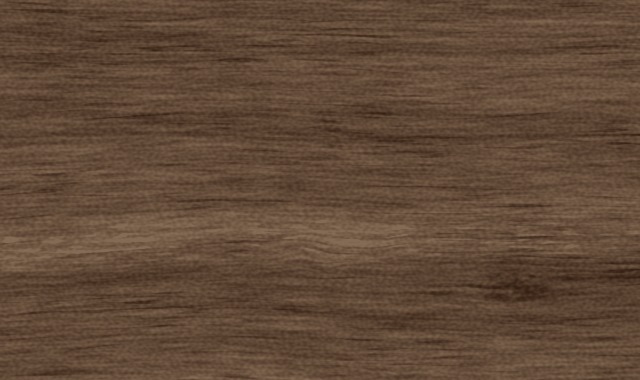
Write a Shadertoy shader that draws this texture.

```glsl
// Palette: average wood and the colour step of one unit of tone
const vec3 WOOD = vec3(0.376, 0.284, 0.213);
const vec3 TONE_STEP = vec3(0.041, 0.039, 0.034);
const float TONE_SHIFT = 0.22;

// Grain frequencies along and across the board, in canvas heights
const vec2 BAND_FREQ = vec2(0.7, 8.0);
const vec2 STREAK_FREQ = vec2(1.3, 31.0);
const vec2 FIBRE_FREQ = vec2(3.2, 83.0);
const vec2 HAIR_FREQ = vec2(11.0, 127.0);
const vec2 LINE_FREQ = vec2(1.5, 27.0);
const vec2 PORE_FREQ = vec2(8.0, 104.0);
const vec2 GLINT_FREQ = vec2(17.0, 98.0);
// Flecks run on a skewed grid so that they do not line up in rows
const mat2 FLECK_GRID = mat2(83.0, -23.0, 37.0, 119.0);

const float BAND_GAIN = 1.6;
const float STREAK_GAIN = 1.4;
const float FIBRE_GAIN = 1.9;
const float HAIR_GAIN = 1.7;
const float FLECK_GAIN = 1.9;
const float LINE_GAIN = 1.3;
const float LINE_WIDTH = 0.1;
const float PORE_GAIN = 1.9;
const float GLINT_GAIN = 1.6;

// Figure: pale and dark bands, a pale swirl and a knot
const float PALE_BAND_Y = 0.36;
const float DARK_BAND_Y = 0.265;
const vec2 SWIRL_POS = vec2(0.84, 0.335);
const vec2 SWIRL_SIZE = vec2(0.17, 0.055);
const vec2 KNOT_POS = vec2(1.345, 0.25);
const vec2 KNOT_SIZE = vec2(0.105, 0.046);
const float WAVE_BEND = 0.03;
const float SWIRL_BEND = 0.035;
const float KNOT_BEND = 0.018;

const float TAU = 6.2831853;

float hash(ivec2 cell) {
    uint h = uint(cell.x) * 1597334677u ^ uint(cell.y) * 3812015801u;
    h = (h ^ (h >> 15)) * 2246822519u;
    h = (h ^ (h >> 13)) * 3266489917u;
    return float((h ^ (h >> 16)) >> 8) / 16777216.0;
}

float cornerSlope(ivec2 cell, vec2 offset) {
    float angle = TAU * hash(cell);
    return dot(vec2(cos(angle), sin(angle)), offset);
}

float gradientNoise(vec2 p) {
    ivec2 c = ivec2(floor(p));
    vec2 f = fract(p);
    vec2 u = f * f * f * (f * (f * 6.0 - 15.0) + 10.0);
    float low = mix(cornerSlope(c, f),
                    cornerSlope(c + ivec2(1, 0), f - vec2(1, 0)), u.x);
    float high = mix(cornerSlope(c + ivec2(0, 1), f - vec2(0, 1)),
                     cornerSlope(c + ivec2(1, 1), f - vec2(1, 1)), u.x);
    return mix(low, high, u.y);
}

float bell(vec2 d) {
    return exp(-dot(d, d));
}

// Bends the straight grain in slow waves and around the figure
vec2 bendGrain(vec2 p) {
    vec2 swirl = (p - SWIRL_POS) / SWIRL_SIZE;
    vec2 knot = (p - KNOT_POS) / KNOT_SIZE;
    float shift = WAVE_BEND * gradientNoise(p * vec2(1.3, 2.5) + 3.7);
    shift += SWIRL_BEND * bell(swirl * 0.8) * gradientNoise(p * vec2(7.0, 9.0) + 11.3);
    shift -= KNOT_BEND * knot.y * bell(knot * 0.8);
    return p + vec2(0.0, shift);
}

float grainTone(vec2 g, vec2 p) {
    float tone = BAND_GAIN * gradientNoise(g * BAND_FREQ + 17.2);
    tone += STREAK_GAIN * gradientNoise(g * STREAK_FREQ + 41.6);
    tone += FIBRE_GAIN * gradientNoise(g * FIBRE_FREQ + 73.1);
    tone += HAIR_GAIN * gradientNoise(g * HAIR_FREQ + 5.9);
    tone += FLECK_GAIN * gradientNoise(FLECK_GRID * p + 29.4);

    // Long thin dark lines and short pores, gathered in patches
    float patches = smoothstep(-0.25, 0.3, gradientNoise(g * vec2(2.0, 9.0) + 53.8));
    float line = abs(gradientNoise(g * LINE_FREQ + 23.3));
    float gaps = smoothstep(-0.1, 0.25, gradientNoise(g * vec2(4.0, 40.0) + 67.9));
    tone -= LINE_GAIN * gaps * (1.0 - smoothstep(0.0, LINE_WIDTH, line));
    float pores = smoothstep(0.12, 0.4, gradientNoise(g * PORE_FREQ + 87.5));
    return tone - PORE_GAIN * pores * patches;
}

float figureTone(vec2 g, vec2 p) {
    float ragged = 1.0 + 1.6 * gradientNoise(g * vec2(3.0, 24.0) + 61.7);
    float pale = bell(vec2(0.0, (g.y - PALE_BAND_Y) / 0.055));
    float tone = 1.1 * ragged * pale;
    tone -= 1.2 * ragged * bell(vec2(0.0, (g.y - DARK_BAND_Y) / 0.024));

    // Pale mottled swirl and bright glints
    vec2 s = (p - SWIRL_POS) / SWIRL_SIZE;
    float mottle = gradientNoise(g * vec2(16.0, 42.0) + 9.2);
    tone += bell(s) * (1.1 + 1.8 * mottle);
    float glints = smoothstep(0.08, 0.4, gradientNoise(g * GLINT_FREQ + 47.1));
    tone += GLINT_GAIN * glints * (0.25 + pale);

    // Knot: smudged core inside broken rings
    vec2 d = (p - KNOT_POS) / KNOT_SIZE;
    float smudge = gradientNoise(p * vec2(24.0, 46.0) + 35.3);
    float crack = gradientNoise(p * vec2(55.0, 80.0) + 19.8);
    float rings = sin(9.0 * length(d) + 7.0 * smudge);
    float core = bell((d - vec2(0.25, 0.0)) * 1.4) * (1.9 + 2.5 * smudge + 2.2 * crack);
    return tone - core - bell(d * 0.9) * (0.5 + 0.6 * rings + 1.2 * smudge);
}

void mainImage(out vec4 fragColor, in vec2 fragCoord) {
    vec2 p = fragCoord / iResolution.y;
    vec2 grain = bendGrain(p);
    float tone = TONE_SHIFT + grainTone(grain, p) + figureTone(grain, p);
    fragColor = vec4(WOOD + TONE_STEP * clamp(tone, -4.0, 3.5), 1.0);
}
```
